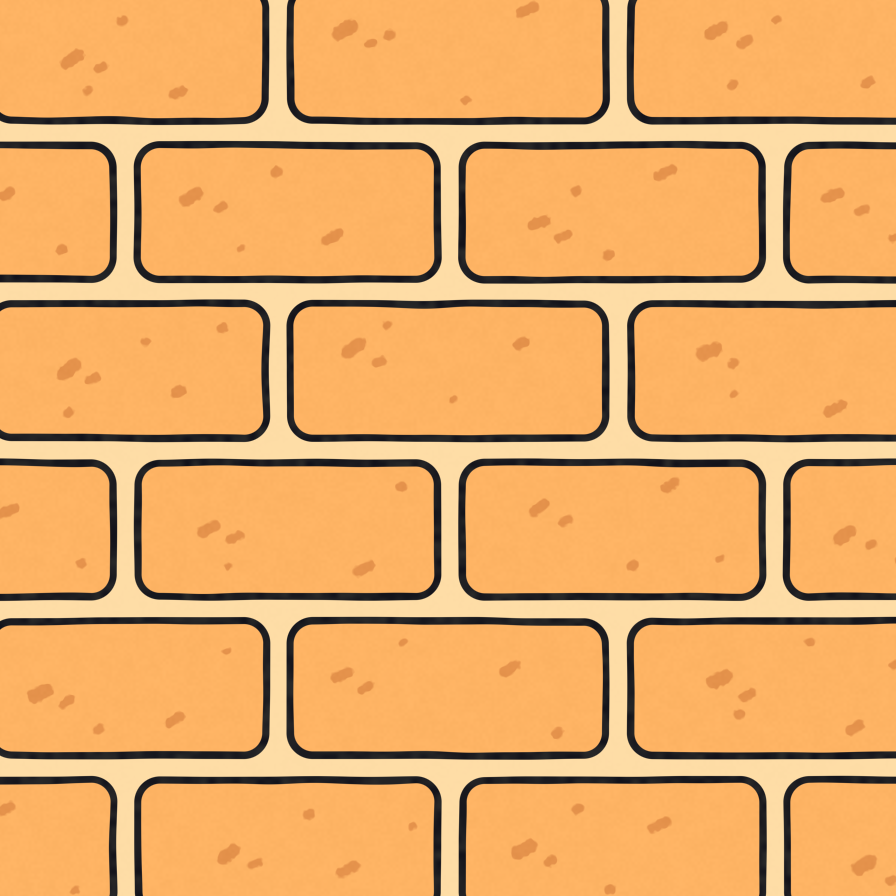
This pattern is drawn by a WebGL 2 fragment shader. Its source:

```glsl
#version 300 es
precision highp float;

uniform vec2 u_resolution;
out vec4 fragColor;

#define COURSE_HEIGHT 0.1771
#define COURSE_START 0.1432
#define LONG_PITCH 0.3796
#define SHORT_PITCH 0.3624
#define EDGE_PITCH 0.336
#define JOINT 0.0193
#define CORNER 0.029
#define LINE_WIDTH 0.0080
#define WOBBLE 0.0022
#define SPOT_TILT 0.5
#define GRAIN 0.022

const vec3 BRICK = vec3(0.995, 0.703, 0.390);
const vec3 MORTAR = vec3(0.995, 0.865, 0.650);
const vec3 INK_DARK = vec3(0.07, 0.07, 0.10);
const vec3 INK_LIGHT = vec3(0.16, 0.16, 0.16);
const vec3 SPOT = vec3(0.890, 0.565, 0.290);

vec2 hash22(vec2 p) {
    vec3 q = fract(p.xyx * vec3(0.1031, 0.1030, 0.0973));
    q += dot(q, q.yzx + 33.33);
    return fract((q.xx + q.yz) * q.zy);
}

float valueNoise(vec2 p) {
    vec2 cell = floor(p), f = fract(p);
    f = f * f * (3.0 - 2.0 * f);
    float low = mix(hash22(cell).x, hash22(cell + vec2(1, 0)).x, f.x);
    float high = mix(hash22(cell + vec2(0, 1)).x, hash22(cell + vec2(1, 1)).x, f.x);
    return mix(low, high, f.y);
}

float roundedBox(vec2 p, vec2 halfSize, float radius) {
    vec2 q = abs(p) - halfSize + radius;
    return length(max(q, 0.0)) + min(max(q.x, q.y), 0.0) - radius;
}

float tiltedCapsule(vec2 p, float angle, float halfLength, float radius) {
    float c = cos(angle), s = sin(angle);
    p = vec2(c * p.x + s * p.y, c * p.y - s * p.x);
    p.x -= clamp(p.x, -halfLength, halfLength);
    return length(p) - radius;
}

// One large spot, a smaller companion, then specks spread along the brick
float spotDistance(vec2 p, vec2 halfSize, vec2 id) {
    float nearest = 1.0;
    vec2 mainCenter = vec2(0.0);
    for (int i = 0; i < 6; i++) {
        float k = float(i);
        vec2 place = hash22(id * 7.3 + vec2(k * 3.7, k * 5.1) + 41.0);
        vec2 trait = hash22(id * 5.9 + vec2(k * 2.3, k * 8.7) + 83.0);
        vec2 center;
        float halfLength = 0.0012, radius = mix(0.0036, 0.0056, trait.x);
        if (i == 0) {
            center = mix(vec2(-0.68, -0.30), vec2(-0.38, 0.35), place) * halfSize;
            mainCenter = center;
            halfLength = 0.0075;
            radius = mix(0.0058, 0.0080, trait.x);
        } else if (i == 1) {
            center = mainCenter + mix(vec2(0.026, -0.018), vec2(0.033, -0.009), place);
            halfLength = mix(0.002, 0.006, trait.x);
            radius = 0.0050;
        } else {
            float side = mod(k + id.x + id.y, 2.0) < 0.5 ? 1.0 : -1.0;
            center = vec2(-0.42 + 0.34 * (k - 2.0) + 0.24 * place.x,
                          side * mix(0.25, 0.66, place.y)) * halfSize;
            if (i == 4) {
                halfLength = mix(0.003, 0.009, trait.x);
                radius = 0.0056;
            } else if (trait.y < 0.2) continue;
        }
        float angle = SPOT_TILT + 0.35 * (trait.y - 0.5);
        nearest = min(nearest, tiltedCapsule(p - center, angle, halfLength, radius));
    }
    return nearest;
}

void main() {
    vec2 uv = gl_FragCoord.xy / u_resolution.y;
    float aa = 0.75 / u_resolution.y;

    // Running bond: alternate courses have their own joint and pitch
    float course = floor((uv.y - COURSE_START) / COURSE_HEIGHT);
    bool shortCourse = mod(course, 2.0) > 0.5;
    float joint = shortCourse ? 0.140 : 0.3105;
    float pitch = shortCourse ? SHORT_PITCH : (uv.x < joint ? EDGE_PITCH : LONG_PITCH);
    float column = floor((uv.x - joint) / pitch);
    vec2 id = vec2(column, course);
    vec2 size = vec2(pitch, COURSE_HEIGHT);
    vec2 p = uv - vec2(joint, COURSE_START) - (id + 0.5) * size;
    vec2 halfSize = 0.5 * (size - JOINT);

    // Hand-drawn outline
    float d = roundedBox(p, halfSize, CORNER);
    d += WOBBLE * (valueNoise(uv * 17.0 + id * 9.0) - 0.5);
    float lineWidth = LINE_WIDTH + 0.0012 * (valueNoise(uv * 23.0 + 60.0) - 0.5);
    float outer = smoothstep(aa, -aa, d);
    float inner = smoothstep(aa, -aa, d + lineWidth);

    // Rough-edged spots on a lightly grained face
    float rough = 0.0026 * (valueNoise(uv * 260.0) - 0.5);
    float spots = smoothstep(aa + 0.0006, -aa - 0.0006, spotDistance(p, halfSize, id) + rough);
    float grain = valueNoise(uv * 300.0) * 0.6 + valueNoise(uv * 70.0) * 0.4 - 0.5;
    vec3 face = mix(BRICK, SPOT, spots * 0.95) + GRAIN * grain;
    vec3 ink = mix(INK_DARK, INK_LIGHT, valueNoise(uv * 110.0));

    vec3 color = mix(MORTAR + 0.3 * GRAIN * grain, ink, outer);
    fragColor = vec4(mix(color, face, inner), 1.0);
}
```
